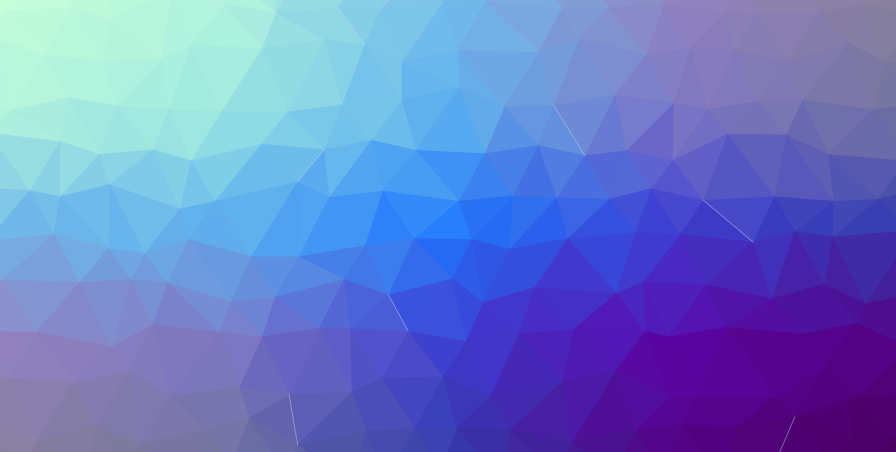
This background is drawn by a WebGL 1 fragment shader. Its source:

```glsl
precision highp float;
// Low-poly background: a jittered, staggered lattice is split into triangles.
// Each facet takes one flat colour, the average of the same colour ramp
// read across (left to right) and down (top to bottom) at its centroid.

uniform vec2 u_resolution;

// Mesh, in units of the canvas height
const vec2 CELL = vec2(0.118, 0.105);
const vec2 ORIGIN = vec2(-0.02, 0.045);
const float STAGGER = 0.5;
const float JITTER = 0.62;
const float TONE_SHIFT = 0.035;

// Ramp colours at 0, 1/4, 1/2, 3/4 and 1
const vec3 MINT = vec3(0.78, 1.00, 0.85);
const vec3 AQUA = vec3(0.62, 0.91, 0.88);
const vec3 BLUE = vec3(0.12, 0.47, 0.99);
const vec3 VIOLET = vec3(0.36, 0.02, 0.66);
const vec3 PLUM = vec3(0.29, 0.00, 0.38);

// Rare pale hairlines between facets
const vec3 SEAM_COLOR = vec3(0.75, 0.80, 0.95);
const float SEAM_CHANCE = 0.04;
const float SEAM_WIDTH = 0.0015;
const float SEAM_OPACITY = 0.45;

float hash(vec2 p) {
  return fract(sin(dot(p, vec2(127.1, 311.7))) * 43758.55);
}

vec3 ramp(float t) {
  float s = clamp(t, 0.0, 1.0) * 4.0;
  vec3 c = mix(MINT, AQUA, clamp(s, 0.0, 1.0));
  c = mix(c, BLUE, clamp(s - 1.0, 0.0, 1.0));
  c = mix(c, VIOLET, clamp(s - 2.0, 0.0, 1.0));
  return mix(c, PLUM, clamp(s - 3.0, 0.0, 1.0));
}

// Lattice point of a row and column, shifted at random
vec2 vertex(vec2 id) {
  vec2 offset = vec2(hash(id), hash(id + 41.3)) - 0.5;
  offset *= JITTER;
  offset.x += STAGGER * mod(id.y, 2.0);
  return ORIGIN + CELL * (id + offset);
}

// Signed distance to the line ab, positive on its left
float leftOf(vec2 p, vec2 a, vec2 b) {
  vec2 e = b - a;
  vec2 d = p - a;
  return (e.x * d.y - e.y * d.x) / length(e);
}

float segmentDistance(vec2 p, vec2 a, vec2 b) {
  vec2 e = b - a;
  vec2 d = p - a;
  return length(d - e * clamp(dot(d, e) / dot(e, e), 0.0, 1.0));
}

// Flat colour of a counterclockwise triangle, weighted by its coverage
vec4 facet(vec2 p, vec2 a, vec2 b, vec2 c) {
  float inside = min(leftOf(p, a, b), min(leftOf(p, b, c), leftOf(p, c, a)));
  float coverage = clamp(0.5 + inside * u_resolution.y, 0.0, 1.0);
  vec2 center = (a + b + c) / 3.0;
  float shift = TONE_SHIFT * (hash(center) - 0.5);
  float across = center.x * u_resolution.y / u_resolution.x;
  vec3 color = 0.5 * (ramp(across + shift) + ramp(1.0 - center.y + shift));
  return vec4(color, 1.0) * coverage;
}

void main() {
  vec2 p = gl_FragCoord.xy / u_resolution.y;
  float pixel = 1.0 / u_resolution.y;
  vec2 base = floor((p - ORIGIN) / CELL);
  vec4 sum = vec4(0.0);
  float seam = 0.0;

  // Nearby cells, each cut along its shorter diagonal
  for (int j = -1; j <= 1; j++) {
    for (int i = -2; i <= 1; i++) {
      vec2 id = base + vec2(float(i), float(j));
      vec2 a = vertex(id);
      vec2 b = vertex(id + vec2(1.0, 0.0));
      vec2 c = vertex(id + vec2(1.0, 1.0));
      vec2 d = vertex(id + vec2(0.0, 1.0));
      bool rising = distance(a, c) < distance(b, d);
      if (rising) {
        sum += facet(p, a, b, c) + facet(p, a, c, d);
      } else {
        sum += facet(p, a, b, d) + facet(p, b, c, d);
      }
      if (hash(id + 7.7) < SEAM_CHANCE) {
        float gap = rising ? segmentDistance(p, a, c) : segmentDistance(p, b, d);
        seam = max(seam, 1.0 - smoothstep(0.0, max(SEAM_WIDTH, pixel), gap));
      }
    }
  }

  vec3 color = sum.rgb / max(sum.a, 0.001);
  gl_FragColor = vec4(mix(color, SEAM_COLOR, SEAM_OPACITY * seam), 1.0);
}
```
